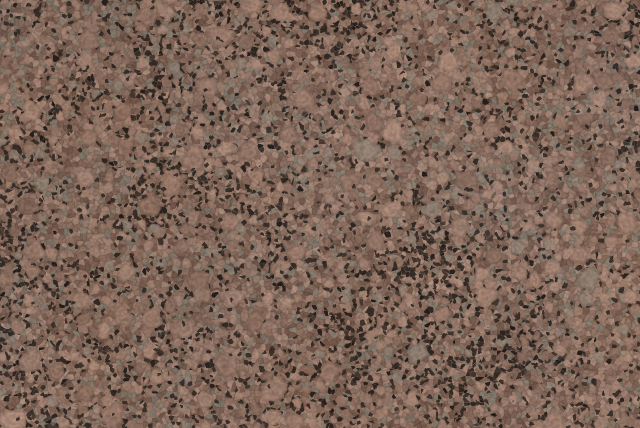
A Shadertoy shader for this texture:

```glsl
// Polished red-brown granite: rounded feldspar crystals among fine grains and black mica.

float hash(vec2 p) {
    vec3 h = fract(p.xyx * vec3(0.1031, 0.1030, 0.0973));
    h += dot(h, h.yzx + 33.33);
    return fract((h.x + h.y) * h.z);
}

vec2 hash2(vec2 p) {
    return vec2(hash(p + 17.3), hash(p + 71.9));
}

float noise(vec2 p) {
    vec2 i = floor(p), f = fract(p);
    f = f * f * (3.0 - 2.0 * f);
    return mix(mix(hash(i), hash(i + vec2(1, 0)), f.x),
               mix(hash(i + vec2(0, 1)), hash(i + vec2(1, 1)), f.x), f.y);
}

float fbm(vec2 p) {
    return 0.55 * noise(p) + 0.3 * noise(p * 2.1 + 9.0) + 0.15 * noise(p * 4.3 + 23.0);
}

// Packed grains: x = closeness to the border, yz = two random values of the grain
vec3 packedGrains(vec2 p) {
    vec2 cell = floor(p), owner = cell;
    float nearest = 9.0, second = 9.0;
    for (int y = -1; y <= 1; y++)
    for (int x = -1; x <= 1; x++) {
        vec2 c = cell + vec2(x, y);
        float d = length(c + hash2(c) - p);
        if (d < nearest) { second = nearest; nearest = d; owner = c; }
        else second = min(second, d);
    }
    return vec3(second - nearest, hash(owner + 5.7), hash(owner + 43.1));
}

// Scattered rounded crystals: x = coverage, y = random value, z = relative radius
vec3 crystals(vec2 p, float density, float soft) {
    vec2 cell = floor(p);
    vec3 found = vec3(0.0, 0.0, 1.0);
    for (int y = -1; y <= 1; y++)
    for (int x = -1; x <= 1; x++) {
        vec2 c = cell + vec2(x, y);
        if (hash(c + 91.7) > density) continue;
        vec2 d = p - c - 0.15 - 0.7 * hash2(c);
        float turn = 6.283 * hash(c + 3.1);
        d = mat2(cos(turn), -sin(turn), sin(turn), cos(turn)) * d;
        d.x *= mix(0.75, 1.1, hash(c + 8.8));
        float angle = atan(d.y, d.x);
        float radius = mix(0.25, 0.46, hash(c + 29.0));
        radius *= 1.0 + 0.08 * sin(angle * 3.0 + turn) + 0.06 * sin(angle * 5.0 - turn);
        float r = length(d) / radius;
        float cover = 1.0 - smoothstep(1.0 - soft, 1.0 + soft, r);
        if (cover > found.x) found = vec3(cover, hash(c + 57.0), r);
    }
    return found;
}

vec3 feldspar(float id, float r) {
    vec3 tint = mix(vec3(0.52, 0.405, 0.35), vec3(0.66, 0.53, 0.465), id);
    tint = mix(tint, vec3(0.55, 0.49, 0.44), step(0.86, fract(id * 7.3)));
    return tint * (1.0 - 0.12 * smoothstep(0.65, 1.0, r));
}

vec3 granite(vec2 p) {
    vec2 q = p + 0.007 * (vec2(noise(p * 70.0), noise(p * 70.0 + 50.0)) - 0.5);
    float cluster = fbm(p * 5.0 + 2.0);

    // Fine groundmass, with some grey-green quartz
    vec3 grain = packedGrains(q * 82.0);
    vec3 color = mix(vec3(0.43, 0.325, 0.275), vec3(0.635, 0.52, 0.46), grain.y);
    color = mix(color, vec3(0.49, 0.465, 0.415), 0.8 * step(0.83, grain.z));
    color *= mix(0.84, 1.0, smoothstep(0.0, 0.25, grain.x));

    // Black mica gathered in patches between the crystals
    vec3 mica = packedGrains(q * 100.0 + 31.0);
    float micaShare = 0.04 + 0.28 * smoothstep(0.25, 0.75, cluster);
    vec3 black = mix(vec3(0.13, 0.11, 0.10), vec3(0.27, 0.22, 0.19), mica.z);
    color = mix(color, black, step(mica.y, micaShare) * smoothstep(0.0, 0.12, mica.x));

    // Medium and large feldspar crystals
    vec3 medium = crystals(q * 38.0 + 7.0, 0.52, 0.15);
    color = mix(color, feldspar(medium.y, medium.z), 0.85 * medium.x);
    vec3 large = crystals(q * 18.0 + 13.0, 0.24, 0.09);
    vec3 largeColor = feldspar(large.y, large.z) * (1.0 + 0.03 * sin(large.z * 13.0));
    color = mix(color, largeColor, 0.85 * large.x);

    // Small specks lying over everything, fewer on the large crystals
    vec3 speck = packedGrains(q * 125.0 + 77.0);
    float speckShare = (0.03 + 0.06 * cluster) * (1.0 - 0.8 * large.x);
    color = mix(color, vec3(0.19, 0.155, 0.135), 0.9 * step(speck.y, speckShare));

    // Fine mottling and slow drift of tone
    color *= 0.92 + 0.16 * noise(p * 210.0);
    color *= 0.96 + 0.10 * fbm(p * 3.0 + 40.0);
    return color + vec3(0.012, 0.0, -0.008) * (fbm(p * 4.0 + 60.0) - 0.5) * 2.0;
}

void mainImage(out vec4 fragColor, in vec2 fragCoord) {
    // Four samples per pixel smooth the grain edges
    vec3 sum = vec3(0.0);
    for (int i = 0; i < 4; i++) {
        vec2 offset = (vec2(i % 2, i / 2) - 0.5) * 0.5;
        sum += granite((fragCoord + offset) / iResolution.y);
    }
    fragColor = vec4(sum / 4.0, 1.0);
}
```
